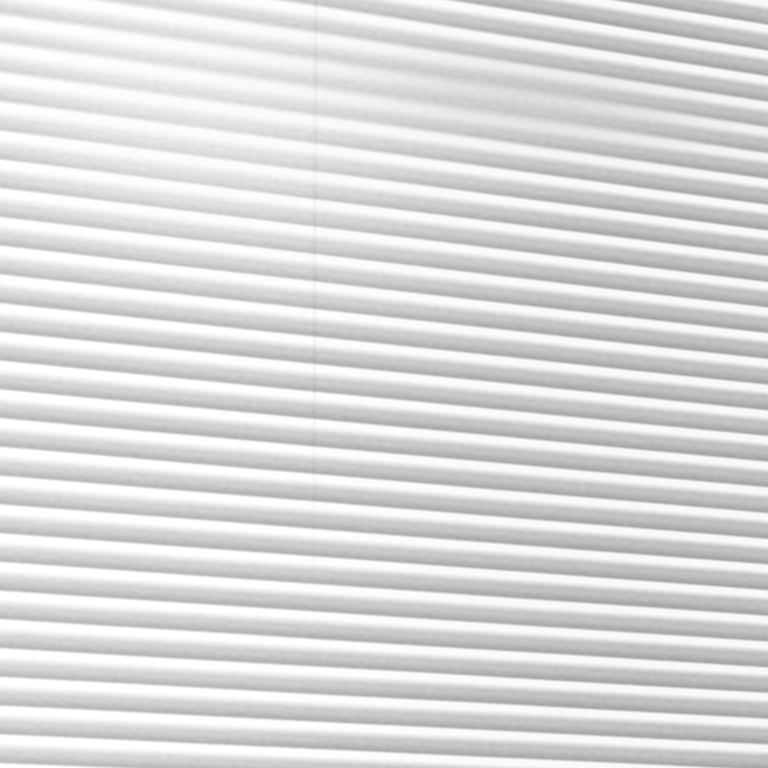
Write a three.js fragment shader that draws this texture.

```glsl
// Draws closed white blinds: slanted, slightly converging slats with soft window glare.
varying vec2 vUv;

// Slat layout, measured downward from the top edge
const float FIRST_LEFT = 0.3646;    // height of the reference ridge at the left edge
const float FIRST_DROP = 0.1094;    // how far that ridge falls across the canvas
const float PITCH_LEFT = 0.03743;   // slat spacing at the left edge
const float PITCH_RIGHT = 0.03346;  // slat spacing at the right edge

// Slat profile, in fractions of one pitch below the upper lip of a ridge
const float RIDGE_OFFSET = 0.13;    // from the upper lip to the ridge centre
const float RIDGE_FLAT = 0.15;      // where the bright ridge begins to fade
const float FADE_END_LEFT = 0.58;
const float FADE_END_RIGHT = 0.43;
const float SHADOW_START = 0.55;
const float LIP_SOFTNESS = 0.14;

// Colours
const vec3 RIDGE_COLOR = vec3(0.992, 0.992, 0.986);
const vec3 SLAT_COLOR = vec3(0.795, 0.799, 0.793);
const vec3 SHADOW_COLOR = vec3(0.685, 0.685, 0.675);
const vec3 GLARE_COLOR = vec3(0.965, 0.97, 0.985);
const vec3 SMEAR_COLOR = vec3(0.79, 0.795, 0.79);

// Light and surface details
const float LIGHT_LEFT = 0.04;
const float LIGHT_RIGHT = -0.04;
const float GLARE_STRENGTH = 0.52;
const float CORD_X = 0.411;
const float CORD_WIDTH = 0.0045;
const float CORD_STRENGTH = 0.03;
const float GRAIN = 0.035;
const float WAVER = 0.02;

vec2 hashGradient(vec2 cell) {
  vec2 h = vec2(dot(cell, vec2(127.1, 311.7)), dot(cell, vec2(269.5, 183.3)));
  return fract(sin(h) * 43758.55) * 2.0 - 1.0;
}

float gradientNoise(vec2 p) {
  vec2 i = floor(p), f = fract(p);
  vec2 u = f * f * (3.0 - 2.0 * f);
  vec2 e = vec2(1.0, 0.0);
  float low = mix(dot(hashGradient(i), f), dot(hashGradient(i + e.xy), f - e.xy), u.x);
  float high = mix(dot(hashGradient(i + e.yx), f - e.yx), dot(hashGradient(i + e.xx), f - e.xx), u.x);
  return mix(low, high, u.y);
}

// Soft elliptical patch whose long axis follows the upper slats
float patchMask(vec2 p, vec2 center, vec2 radius) {
  vec2 d = p - center;
  d.y -= 0.13 * d.x;
  d /= radius;
  return exp(-dot(d, d));
}

void main() {
  vec2 p = vec2(vUv.x, 1.0 - vUv.y);

  // Large-scale light
  float glare = patchMask(p, vec2(0.25, 0.16), vec2(0.34, 0.19));
  float smear = patchMask(p, vec2(0.66, 0.13), vec2(0.25, 0.045));
  float blur = clamp(patchMask(p, vec2(0.22, 0.06), vec2(0.42, 0.10)) + smear, 0.0, 1.0);
  float light = mix(LIGHT_LEFT, LIGHT_RIGHT, smoothstep(0.0, 0.9, p.x));

  // Slat coordinate: face runs from 0 at the upper lip to 1 at the next lip
  float pitch = mix(PITCH_LEFT, PITCH_RIGHT, p.x);
  float slat = (p.y - FIRST_LEFT - FIRST_DROP * p.x) / pitch + RIDGE_OFFSET;
  float pixel = fwidth(slat);
  slat += WAVER * gradientNoise(vec2(p.x * 4.0, slat * 0.8));
  float id = floor(slat);
  float face = slat - id;

  // Bright ridge: crisp upper lip, slow fade down the slat
  float lipSoft = max(LIP_SOFTNESS + 0.18 * blur, pixel);
  float fadeEnd = mix(FADE_END_LEFT, FADE_END_RIGHT, p.x) + 0.12 * blur;
  float fade = 1.0 - smoothstep(RIDGE_FLAT, fadeEnd, face);
  float lip = smoothstep(1.0 - lipSoft, 1.0, face);
  float ridge = max(fade, lip) * (1.0 - 0.65 * smear);

  // Gray slat darkening toward the next lip
  float shade = smoothstep(SHADOW_START, 0.92, face) * (1.0 - 0.4 * blur);
  vec3 color = mix(SLAT_COLOR, SHADOW_COLOR, shade) + light;
  color += 0.02 * gradientNoise(vec2(p.x * 3.0, id * 0.73));
  color = mix(color, SMEAR_COLOR, 0.55 * smear);
  color = mix(color, RIDGE_COLOR + 0.4 * light, ridge);

  // Cool glare, strongest on the upper left
  color = mix(color, GLARE_COLOR, GLARE_STRENGTH * glare);

  // Thin lift cord fading toward the bottom
  float cordSoft = max(CORD_WIDTH, fwidth(p.x));
  float cord = 1.0 - smoothstep(0.0, cordSoft, abs(p.x - CORD_X + 0.003 * p.y));
  color -= CORD_STRENGTH * cord * (1.0 - smoothstep(0.45, 0.88, p.y));

  // Fine grain stretched along the slats
  float grain = gradientNoise(vec2(p.x * 110.0, slat * 7.0));
  color += GRAIN * grain * (1.0 - 0.7 * ridge);

  gl_FragColor = vec4(clamp(color, 0.0, 1.0), 1.0);
}
```
